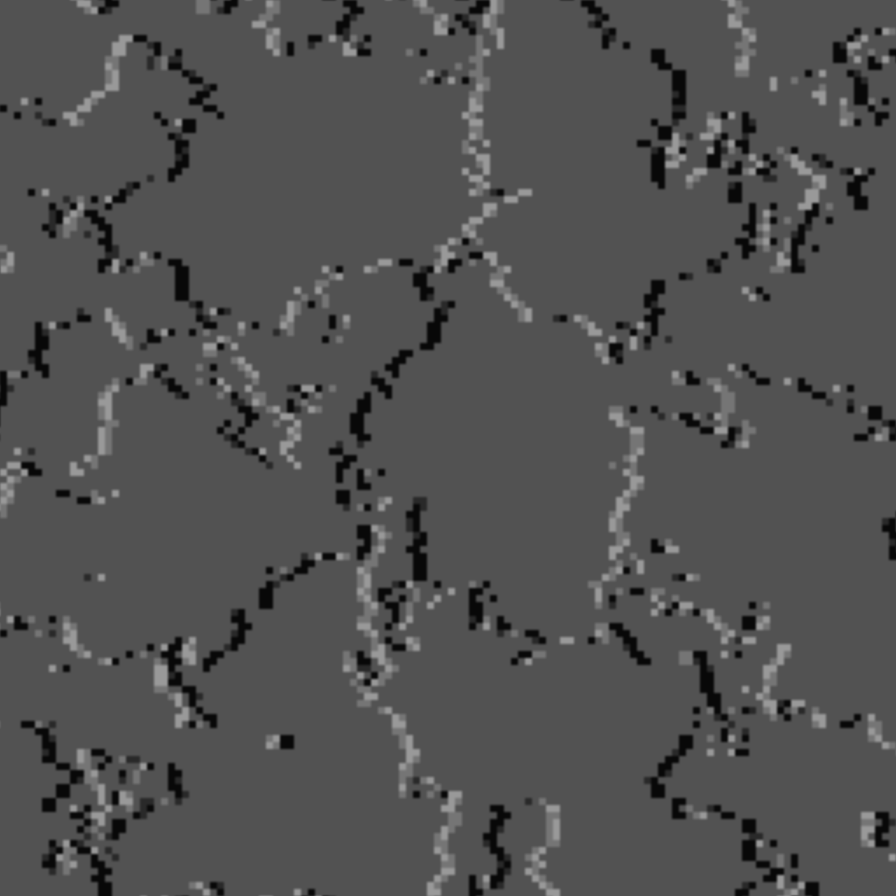
A Shadertoy shader for this texture:

```glsl
// Embossed outlines of ragged islands on flat grey, drawn on a coarse grid.
// Layered, rotated sines plus a little grain give an island mask; its sideways
// difference makes left shores light and right shores black.

const float CELLS = 128.0;        // grid cells per canvas height
const float BASE_FREQ = 9.0;      // angular frequency of the largest islands
const int   OCTAVES = 5;
const float ROUGHNESS = 0.62;     // amplitude kept from octave to octave
const float GRAIN = 0.26;         // random raggedness of the shores
const float SEA_LEVEL = 0.06;
const float SOFTNESS = 0.32;      // blend between cells, in cells
const float GREY = 0.32;
const float BLACK = 0.03;
const float DIM_BLACK = 0.16;
const float LIGHT = 0.60;
const float DIM_LIGHT = 0.46;

float hash(vec2 p) {
    vec3 q = fract(vec3(p.xyx) * 0.1031);
    q += dot(q, q.yzx + 33.33);
    return fract((q.x + q.y) * q.z);
}

// Sum of warped sine products, each octave turned and shifted
float layeredSines(vec2 p) {
    const mat2 turn = mat2(0.8, 0.6, -0.6, 0.8);
    float sum = 0.0, amplitude = 1.0;
    p = p * BASE_FREQ + vec2(2.3, 7.1);
    for (int i = 0; i < OCTAVES; i++) {
        vec2 w = p + 0.7 * sin(p.yx * 0.73 + float(i) * 1.9);
        sum += amplitude * sin(w.x) * sin(w.y);
        p = turn * p * 2.03 + vec2(4.7, 1.3);
        amplitude *= ROUGHNESS;
    }
    return sum;
}

// 1 on an island, 0 in the sea
float island(vec2 cell) {
    float grain = GRAIN * (hash(cell + 71.0) - 0.5);
    return step(SEA_LEVEL, layeredSines(cell / CELLS) + grain);
}

// Grey level of one cell after the sideways emboss
float embossedCell(vec2 cell) {
    float slope = island(cell + vec2(1, 0)) - island(cell - vec2(1, 0));
    float pick = hash(cell + 19.0);
    float light = mix(DIM_LIGHT, LIGHT, step(0.45, pick));
    float dark = mix(DIM_BLACK, BLACK, step(0.2, pick));
    return slope > 0.5 ? light : slope < -0.5 ? dark : GREY;
}

void mainImage(out vec4 fragColor, in vec2 fragCoord) {
    vec2 grid = fragCoord / iResolution.y * CELLS - 0.5;
    vec2 cell = floor(grid);
    vec2 blend = smoothstep(0.5 - SOFTNESS, 0.5 + SOFTNESS, grid - cell);

    // Soft-edged cells
    float lower = mix(embossedCell(cell), embossedCell(cell + vec2(1, 0)), blend.x);
    float upper = mix(embossedCell(cell + vec2(0, 1)), embossedCell(cell + 1.0), blend.x);
    fragColor = vec4(vec3(mix(lower, upper, blend.y)), 1.0);
}
```
